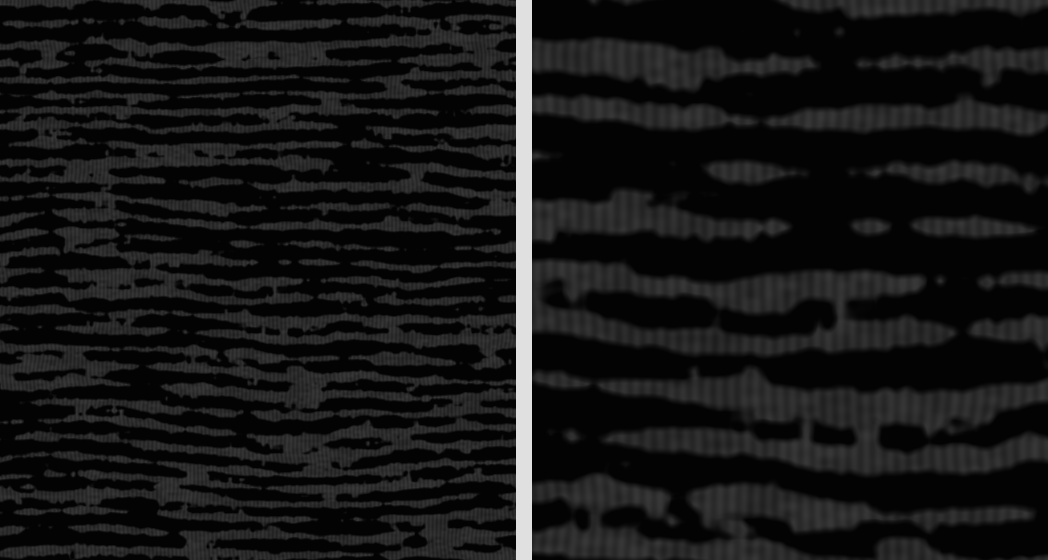
Left: the whole. Right: its middle third, enlarged.
Reproduce this texture procedurally as a WebGL 1 fragment shader.

```glsl
precision highp float;
// Charcoal woven streaks: ragged horizontal grey strands on near-black cloth.
uniform vec2 u_resolution;

const vec3 BLACK = vec3(0.010);
const vec3 GREY_DARK = vec3(0.110);
const vec3 GREY_LIGHT = vec3(0.215);

const float ROWS = 30.0;             // strands per canvas height
const float ROW_DRIFT = 1.1;         // slow wander of the strands, in rows
const float ROW_WAVE = 0.4;          // quick wander of the strands, in rows
const float ROW_STRENGTH = 0.44;     // regularity of the strands
const float CREST = 0.25;            // narrows the strands, widens the gaps
const vec2 PATCH_SCALE = vec2(11.0, 33.0);
const vec2 STREAK_SCALE = vec2(23.0, 62.0);
const vec2 FRAY_SCALE = vec2(55.0, 105.0);
const vec2 TOOTH_SCALE = vec2(150.0, 75.0);
const float PATCH_STRENGTH = 0.90;
const float STREAK_STRENGTH = 0.95;
const float FRAY_STRENGTH = 0.58;
const float TOOTH_STRENGTH = 0.36;
const float THRESHOLD = 0.085;       // higher means less grey
const float RIBS = 138.0;            // vertical ribs per canvas height
const float SOFTNESS = 0.0029;       // edge half width
const float PROBE = 0.001;           // step for measuring slope
const float TAU = 6.2831853;

float hash(vec2 p) {
  return fract(sin(dot(p, vec2(127.1, 311.7))) * 43758.5453);
}

float noise(vec2 p) {
  vec2 cell = floor(p);
  vec2 f = fract(p);
  f = f * f * (3.0 - 2.0 * f);
  float low = mix(hash(cell), hash(cell + vec2(1.0, 0.0)), f.x);
  float high = mix(hash(cell + vec2(0.0, 1.0)), hash(cell + 1.0), f.x);
  return mix(low, high, f.y);
}

float signedNoise(vec2 p) {
  return noise(p) - 0.5;
}

// Positive inside the grey strands, negative in the dark gaps.
float strandField(vec2 p) {
  float drift = ROW_DRIFT * signedNoise(p * vec2(2.5, 7.0) + 3.7);
  drift += ROW_WAVE * signedNoise(p * vec2(9.0, 14.0) + 21.3);
  float phase = TAU * (p.y * ROWS + drift);
  float field = ROW_STRENGTH * (cos(phase) + CREST * cos(2.0 * phase));
  field += PATCH_STRENGTH * signedNoise(p * PATCH_SCALE + 11.2);
  field += STREAK_STRENGTH * signedNoise(p * STREAK_SCALE + 47.9);
  field += FRAY_STRENGTH * signedNoise(p * FRAY_SCALE + 83.1);
  field += TOOTH_STRENGTH * signedNoise(p * TOOTH_SCALE + 5.4);
  return field - THRESHOLD;
}

// Fine vertical ribs, uneven from place to place, over faint threads.
float weave(vec2 p) {
  float bend = 0.8 * signedNoise(p * vec2(12.0, 30.0));
  float rib = 0.5 + 0.5 * cos(TAU * (p.x * RIBS + bend));
  float thread = noise(p * vec2(90.0, 190.0) + 9.6);
  float wear = noise(p * vec2(25.0, 40.0) + 31.8);
  return clamp(0.4 * rib + 0.45 * thread + 0.3 * wear, 0.0, 1.0);
}

void main() {
  vec2 p = gl_FragCoord.xy / u_resolution.y;

  // Divide by the slope for an even edge width.
  float field = strandField(p);
  vec2 slope = vec2(strandField(p + vec2(PROBE, 0.0)) - field,
                    strandField(p + vec2(0.0, PROBE)) - field) / PROBE;
  float edgeDistance = field / max(length(slope), 30.0);
  float strand = smoothstep(-SOFTNESS, SOFTNESS, edgeDistance);

  vec3 cloth = mix(GREY_DARK, GREY_LIGHT, weave(p));
  gl_FragColor = vec4(mix(BLACK, cloth, strand), 1.0);
}
```
